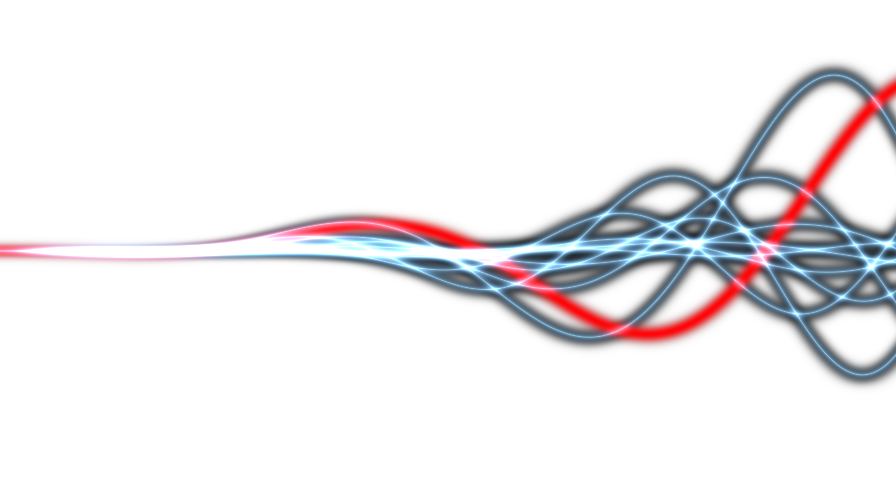
This background is drawn by a Shadertoy shader. Its source:

```glsl
// Each strand: amplitude, frequency, position of a zero crossing
const vec3 STRANDS[10] = vec3[10](
    vec3(0.328, 9.85, 0.217),
    vec3(0.41, 11.22, 0.774),
    vec3(-0.268, 14.7, 0.846),
    vec3(0.204, 13.0, 0.718),
    vec3(0.158, 15.5, 0.986),
    vec3(0.108, 17.0, 1.049),
    vec3(0.068, 12.0, 0.744),
    vec3(-0.05, 14.0, 0.8),
    vec3(0.03, 10.0, 0.6),
    vec3(-0.016, 16.0, 0.7));

// Distance to a sine that widens with x squared, in canvas heights
float strandDistance(vec2 uv, vec3 strand, float aspect) {
    float phase = strand.y * (uv.x - strand.z);
    float height = strand.x * uv.x * uv.x * sin(phase);
    float slope = strand.x * uv.x * (2.0 * sin(phase) + uv.x * strand.y * cos(phase));
    slope /= aspect;
    return abs(uv.y - 0.502 - height) / sqrt(1.0 + slope * slope);
}

float bell(float d, float width) {
    return exp(-d * d / (width * width));
}

void mainImage(out vec4 fragColor, in vec2 fragCoord) {
    vec2 uv = fragCoord / iResolution.xy;
    float aspect = iResolution.x / iResolution.y;

    // Shadows spread and light tightens as the bundle unravels
    float spread = smoothstep(0.1, 0.65, uv.x);
    float shadowWidth = mix(0.008, 0.0165, spread);
    float lightWidth = mix(0.0095, 0.009, spread);
    float blueStrength = mix(0.12, 1.0, smoothstep(0.0, 0.14, uv.x));

    vec3 light = vec3(0.0);
    float clearness = 1.0;
    for (int i = 0; i < 10; i++) {
        float d = strandDistance(uv, STRANDS[i], aspect);
        if (i == 0) {
            // Red ribbon
            light += vec3(1.0, 0.02, 0.03) * bell(d, mix(0.011, 0.014, spread));
            clearness *= 1.0 - bell(d, max(shadowWidth, 0.0125));
        } else {
            // Blue filament with a fine bright core
            vec3 glow = vec3(0.24, 0.35, 0.44) * bell(d, lightWidth);
            glow += vec3(0.3, 0.38, 0.42) * exp(-d / 0.002);
            light += glow * blueStrength;
            clearness *= 1.0 - 0.96 * blueStrength * bell(d, shadowWidth);
        }
    }

    // Light over a white ground, dimmed by the shadows
    fragColor = vec4(min(light + clearness, 1.0), 1.0);
}
```
